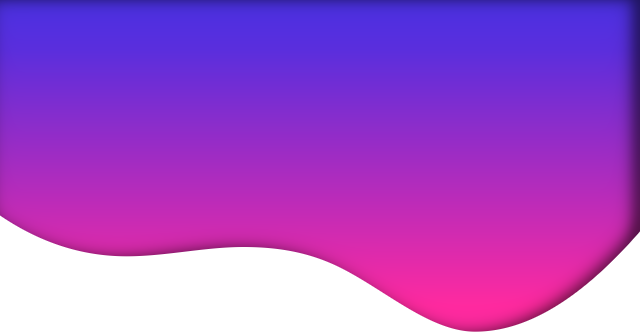
A Shadertoy shader for this background:

```glsl
#define ASPECT 1.925
#define TOP_BLUE vec3(0.290, 0.192, 0.890)
#define VIOLET vec3(0.355, 0.180, 0.866)
#define HOT_PINK vec3(1.000, 0.163, 0.625)
#define PAPER vec3(1.0)
#define VIOLET_LEVEL 0.15
#define PINK_LEVEL 0.92
#define SHADOW_SHIFT 0.025
#define SHADOW_BLUR 0.023
#define SHADOW_STRENGTH 0.60

// Wave knots: x, height, slope
const vec3 KNOTS[6] = vec3[6](
    vec3(0.000, 0.351, -0.68),
    vec3(0.381, 0.228, 0.00),
    vec3(0.732, 0.256, 0.00),
    vec3(1.015, 0.198, -0.48),
    vec3(1.429, 0.001, 0.00),
    vec3(ASPECT, 0.303, 1.15));

// Cubic Hermite segment between two knots
float hermite(vec3 a, vec3 b, float x) {
    float span = b.x - a.x;
    float t = (x - a.x) / span;
    float s = 1.0 - t;
    float blend = t * t * (3.0 - 2.0 * t);
    return mix(a.y, b.y, blend) + span * t * s * (a.z * s - b.z * t);
}

float waveHeight(float x) {
    float height = hermite(KNOTS[0], KNOTS[1], x);
    for (int i = 1; i < 5; i++) {
        if (x >= KNOTS[i].x) height = hermite(KNOTS[i], KNOTS[i + 1], x);
    }
    return height;
}

// Approximate signed distance above the wave
float waveDistance(vec2 p) {
    const float STEP = 0.002;
    float slope = (waveHeight(p.x + STEP) - waveHeight(p.x - STEP)) / (2.0 * STEP);
    return (p.y - waveHeight(p.x)) / sqrt(1.0 + slope * slope);
}

// Blurred step, close to a Gaussian integral
float softInside(float d) {
    return 1.0 / (1.0 + exp(-1.7 * d / SHADOW_BLUR));
}

// Inner shadow cast by the outline moved to the left
float innerShadow(vec2 p) {
    vec2 q = p + vec2(SHADOW_SHIFT, 0.0);
    float inside = softInside(waveDistance(q)) * softInside(1.0 - q.y);
    inside *= softInside(q.x) * softInside(ASPECT - q.x);
    return SHADOW_STRENGTH * (1.0 - inside);
}

vec3 verticalGradient(float depth) {
    vec3 upper = mix(TOP_BLUE, VIOLET, clamp(depth / VIOLET_LEVEL, 0.0, 1.0));
    float t = (depth - VIOLET_LEVEL) / (PINK_LEVEL - VIOLET_LEVEL);
    return mix(upper, HOT_PINK, clamp(t, 0.0, 1.0));
}

void mainImage(out vec4 fragColor, in vec2 fragCoord) {
    vec2 p = fragCoord / iResolution.xy * vec2(ASPECT, 1.0);

    // Shaded gradient
    vec3 fill = verticalGradient(1.0 - p.y) * (1.0 - innerShadow(p));

    // Smooth wave edge over the paper
    float coverage = clamp(waveDistance(p) * iResolution.y + 0.5, 0.0, 1.0);
    fragColor = vec4(mix(PAPER, fill, coverage), 1.0);
}
```
